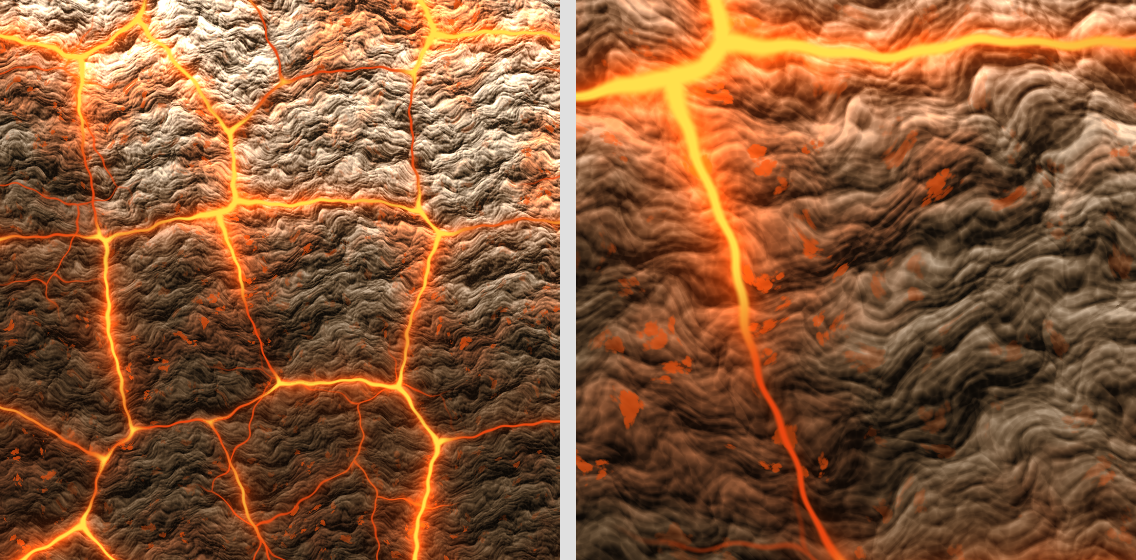
Left, the full canvas; right, a detail of the centre.
Give the GLSL for this texture, as a three.js fragment shader.

```glsl
// Cracked lava crust: rough stone slabs, lit from above, with molten seams.
// Slabs are Voronoi cells whose border distance drives the glow;
// the stone relief, stains and embers are layered cellular noise.
varying vec2 vUv;

vec2 hash2(vec2 p) {
  return fract(sin(vec2(dot(p, vec2(127.1, 311.7)), dot(p, vec2(269.5, 183.3)))) * 43758.5);
}

// Squared distance to the nearest scattered point
float cells(vec2 p) {
  vec2 base = floor(p), f = p - base;
  float nearest = 4.0;
  for (int j = -1; j <= 1; j++)
    for (int i = -1; i <= 1; i++) {
      vec2 g = vec2(i, j);
      vec2 r = g + hash2(base + g) - f;
      nearest = min(nearest, dot(r, r));
    }
  return nearest;
}

// Five rotated octaves of cellular noise, averaging about 0.25
float chips(vec2 p) {
  float sum = 0.0, amp = 0.5;
  for (int i = 0; i < 5; i++) {
    sum += amp * cells(p);
    p = mat2(1.6, 1.2, -1.2, 1.6) * p + 7.3;
    amp *= 0.5;
  }
  return sum;
}

// Distances to the two nearest slab borders, and a random value per slab
vec3 slabs(vec2 p) {
  vec2 base = floor(p), f = p - base, home = vec2(0.0), toHome = vec2(0.0);
  float nearest = 8.0;
  for (int j = -1; j <= 1; j++)
    for (int i = -1; i <= 1; i++) {
      vec2 g = vec2(i, j);
      vec2 r = g + 0.1 + 0.8 * hash2(base + g) - f;
      if (dot(r, r) < nearest) {
        nearest = dot(r, r);
        toHome = r;
        home = g;
      }
    }
  vec2 border = vec2(8.0);
  for (int j = -2; j <= 2; j++)
    for (int i = -2; i <= 2; i++) {
      vec2 g = home + vec2(i, j);
      vec2 r = g + 0.1 + 0.8 * hash2(base + g) - f;
      vec2 across = r - toHome;
      if (dot(across, across) > 0.0001) {
        float d = dot(0.5 * (toHome + r), normalize(across));
        border = d < border.x ? vec2(d, border.x) : vec2(border.x, min(border.y, d));
      }
    }
  return vec3(border, hash2(base + home + 3.7).x);
}

// Adds one seam: dark lip, wide glow, tight glow, molten core
vec3 addSeam(vec3 color, float d, float heat, float width, float strength) {
  color *= 1.0 - 0.5 * strength * exp(-d / 0.006);
  color += vec3(0.55, 0.16, 0.02) * strength * heat * exp(-d / 0.032);
  color += vec3(1.0, 0.32, 0.03) * strength * (0.2 + 0.8 * heat) * exp(-d / (0.003 + 0.007 * heat));
  vec3 molten = mix(vec3(0.92, 0.28, 0.07), vec3(1.0, 0.88, 0.3), smoothstep(0.15, 0.7, heat));
  return mix(color, molten, strength * smoothstep(width + 0.0018, width * 0.3, d));
}

void main() {
  vec2 uv = vUv;
  vec2 wobble = 0.007 * sin(uv.yx * vec2(17.0, 21.0) + vec2(1.0, 4.0))
              + 0.0025 * sin(uv.yx * vec2(67.0, 59.0) + 3.0 * sin(uv * 31.0))
              + 0.001 * sin(uv.yx * vec2(190.0, 173.0));

  // Slab layout: large plates and finer, partial fractures
  vec3 plate = slabs((uv + wobble) * 3.5 + vec2(2.3, 5.1));
  vec3 fracture = slabs((uv + 1.6 * wobble) * 5.5 + vec2(11.4, 3.2));
  plate.xy /= 3.5;
  fracture.xy /= 5.5;

  // Stone relief, lit along the slope
  vec2 stone = uv + 2.0 * wobble;
  vec2 toLight = vec2(-0.0012, 0.0027);
  vec2 grain = vec2(8.0, 12.0);
  float slope = (chips((stone + toLight) * grain) - chips(stone * grain)) / 0.003;
  float relief = clamp(slope * 0.06, -0.75, 1.1) + 0.35 * (cells(uv * 230.0) - 0.25);

  // Daylight falls off from the upper right to the lower left
  float light = mix(0.23, 0.78, smoothstep(0.3, 1.05, uv.y + 0.28 * (uv.x - 0.45)));
  light *= 0.87 + 0.26 * plate.z;
  float tone = light * (1.0 + relief);

  // Warm grey stone with rust stains
  float stain = smoothstep(0.16, 0.38, chips(stone * 5.0 + 20.0));
  vec3 tint = mix(vec3(1.0, 0.74, 0.47), vec3(1.0, 0.87, 0.73), smoothstep(0.2, 0.8, tone));
  vec3 color = tone * mix(tint, vec3(1.18, 0.66, 0.38), 0.75 * stain);

  // Scattered embers
  float ember = smoothstep(0.1, 0.06, chips(stone * 24.0 + 5.0));
  color = mix(color, vec3(0.85, 0.3, 0.06), 0.75 * ember * (0.25 + 0.75 * stain));

  // Heat drifts along the seams and pools at the junctions
  float drift = 0.45 + 0.24 * (sin(uv.x * 9.0 + 2.0 * sin(uv.y * 7.0))
                             + sin(uv.y * 13.0 + 2.0 * sin(uv.x * 8.0) + 1.0));
  float pool = exp(-plate.y * 55.0);
  float heat = clamp(drift + 0.5 * pool, 0.08, 1.0);
  float partial = smoothstep(0.1, 0.7, sin(uv.x * 6.0 + 1.2) * sin(uv.y * 5.0 + 4.2) + 0.2 * sin(uv.x * 19.0));
  color = addSeam(color, fracture.x, 0.3 * drift, 0.001, 0.75 * partial);
  color = addSeam(color, plate.x, heat, 0.0012 + 0.0022 * heat + 0.006 * pool * heat, 1.0);

  gl_FragColor = vec4(clamp(color, 0.0, 1.0), 1.0);
}
```
